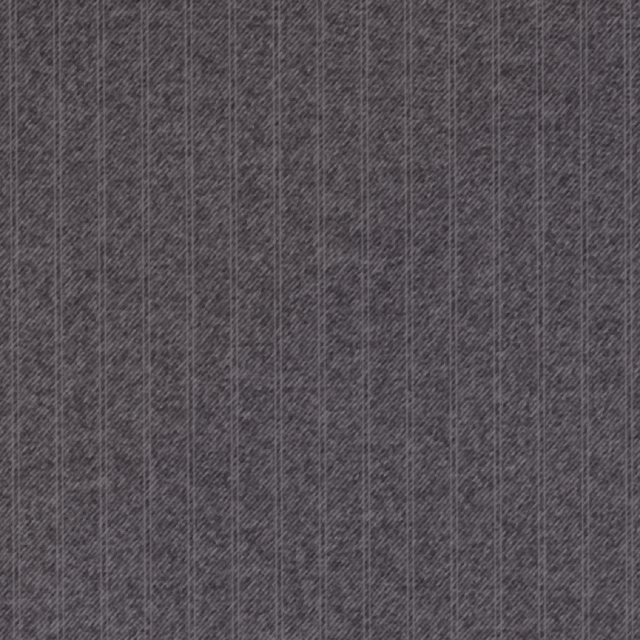
This texture is drawn by a WebGL 1 fragment shader. Its source:

```glsl
precision highp float;
// Charcoal wool twill with fifteen fine double pinstripes running down the cloth.

uniform vec2 u_resolution;

const float TAU = 6.2831853;

float hash(vec2 p) {
  return fract(sin(dot(p, vec2(127.1, 311.7))) * 43758.545);
}

// Cellular noise: random cell shades, softly blended by distance; range 0 to 1.
float cells(vec2 p) {
  vec2 base = floor(p);
  vec2 f = p - base;
  float sum = 0.0;
  float total = 0.0;
  for (int j = -1; j <= 1; j++) {
    for (int i = -1; i <= 1; i++) {
      vec2 g = vec2(float(i), float(j));
      vec2 id = base + g;
      vec2 jitter = 0.15 + 0.7 * vec2(hash(id + 17.3), hash(id + 41.9));
      vec2 d = g + jitter - f;
      float w = exp(-8.0 * dot(d, d));
      sum += w * hash(id);
      total += w;
    }
  }
  return sum / total;
}

// Diagonal ribs rising to the right, broken into short uneven flecks.
float twill(vec2 uv) {
  vec2 rib = vec2((uv.x - 0.88 * uv.y) * 117.0, (uv.x + uv.y) * 78.0);
  float fleck = cells(rib * vec2(1.5, 1.0)) - 0.5;
  float wander = 0.07 * sin(rib.y * 0.6) + 0.06 * sin(rib.y * 0.25 + rib.x * 0.21);
  float wale = cos(TAU * (rib.x + wander + 0.15 * fleck));
  float grain = cells(uv * vec2(225.0, 235.0) + 60.0) - 0.5;
  return wale * (0.044 + 0.03 * fleck) + 0.115 * fleck + 0.1 * grain;
}

// Two twisted threads per repeat, leaning slightly to the right as they descend.
// x is the pale thread coverage, y the darker groove around the pair.
vec2 pinstripes(vec2 uv) {
  float lean = (0.0066 - 0.003 * uv.x) * (1.0 - uv.y);
  float s = (uv.x - 0.0199 - lean) / 0.0686;
  float id = floor(s + 0.5);
  float x = (s - id) * 0.0686;
  float side = x < 0.0 ? -1.0 : 1.0;
  float d = (abs(x) - 0.0046) / 0.0019;
  float thread = exp(-d * d);
  float twist = 0.85 + 0.15 * cos(TAU * (uv.y * 133.0 - x * 117.0));
  float wear = 0.88 + 0.12 * hash(vec2(id, side))
             + 0.25 * (cells(vec2(id * 3.0 + side, uv.y * 60.0)) - 0.5);
  float groove = exp(-x * x / (0.0022 * 0.0022));
  return vec2(min(thread * twist * wear, 1.0), groove);
}

void main() {
  vec2 uv = gl_FragCoord.xy / u_resolution;

  // Weave with faint horizontal slubs and broad cloudy shading
  float shade = 0.318 + twill(uv);
  float slub = cells(uv * vec2(11.0, 140.0) + 8.0);
  shade += 0.022 * (slub - 0.5) + 0.02 * smoothstep(0.88, 1.0, slub);
  shade += 0.004 * sin(uv.x * 7.0 + 2.0 * sin(uv.y * 5.0)) + 0.003 * sin(uv.y * 17.0 + uv.x * 3.0);
  shade += 0.012 * (0.5 - uv.y);

  // Pale threads keep some of the weave texture beneath them
  vec2 stripe = pinstripes(uv);
  shade -= 0.02 * stripe.y;
  shade = mix(shade, 0.432 + 0.3 * (shade - 0.318), 0.92 * stripe.x);

  // Slightly violet grey, warmer toward the upper left
  vec3 tint = vec3(0.006, -0.014, 0.006);
  tint += vec3(0.002, 0.0, -0.005) * smoothstep(0.3, 1.4, uv.y + 0.6 - uv.x);
  gl_FragColor = vec4(clamp(shade + tint, 0.0, 1.0), 1.0);
}
```
